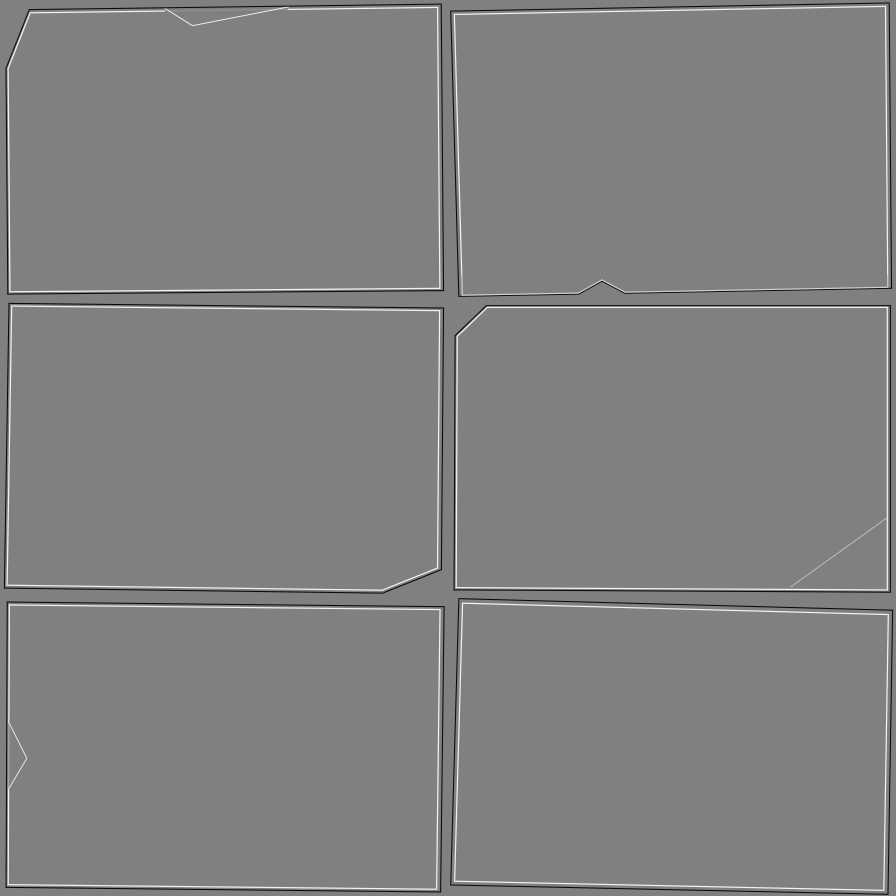
Write a WebGL 2 fragment shader that draws this texture map.

```glsl
#version 300 es
precision highp float;
// Bevel map of stone blocks, two across and three down, on flat mid grey.
// Each block is an intersection of tilted half planes, outlined by a dark outer
// and a light inner line, with cut corners, a notch and fine cracks as wear.
uniform vec2 u_resolution;
out vec4 fragColor;

const float UNITS = 768.0;              // canvas side in layout units
const vec2 CELL = vec2(384.0, 256.0);   // one block with its joint

// Lean of the left, right, top and bottom edge of each block
const vec4 TILT[6] = vec4[6](
  vec4( 2.0,  2.0, -5.0, -3.0), vec4( 7.0,  2.0, -7.0, -7.0),
  vec4(-4.0, -2.0,  4.0,  5.0), vec4(-1.0,  0.0,  0.0,  2.0),
  vec4(-1.0, -3.0,  4.0,  4.0), vec4(-7.0, -4.0, 10.0,  8.0));

vec4 hash4(float n) {
  return fract(sin(n * 12.9898 + vec4(0.0, 1.0, 2.0, 3.0) * 78.233) * 43758.5453);
}

// Signed distance to the line a-b, positive on its left with y downwards
float side(vec2 p, vec2 a, vec2 b) {
  vec2 e = normalize(b - a);
  return dot(p - a, vec2(e.y, -e.x));
}

float segment(vec2 p, vec2 a, vec2 b) {
  vec2 e = b - a;
  return length(p - a - e * clamp(dot(p - a, e) / dot(e, e), 0.0, 1.0));
}

float bent(vec2 p, vec2 a, vec2 b, vec2 c) {
  return min(segment(p, a, b), segment(p, b, c));
}

// Area of a thin line that falls within one pixel
float stroke(float d, float halfWidth, float pixel) {
  return clamp(min((halfWidth - abs(d)) / pixel + 0.5, 2.0 * halfWidth / pixel), 0.0, 1.0);
}

float max4(vec4 v) {
  return max(max(v.x, v.y), max(v.z, v.w));
}

void main() {
  // Layout runs downwards from the top left block
  vec2 uv = gl_FragCoord.xy / u_resolution;
  vec2 q = vec2(uv.x, 1.0 - uv.y) * UNITS;
  float pixel = UNITS / min(u_resolution.x, u_resolution.y);
  vec2 cell = clamp(floor(q / CELL), vec2(0.0), vec2(1.0, 2.0));
  vec2 p = q - cell * CELL;
  int id = int(cell.x + 2.0 * cell.y);

  // Four leaning edges; bevels widen with the lean
  vec4 tilt = TILT[id];
  vec2 along = (p - vec2(192.0, 128.0)) / vec2(375.0, 245.0);
  vec4 edge = vec4(5.7, 379.2, 6.0, 250.6) + tilt * along.yyxx;
  vec4 d = (edge - p.xxyy) * vec4(1.0, -1.0, 1.0, -1.0);
  vec4 bevel = vec4(1.4, 2.6, 1.3, 1.2) + 0.22 * abs(tilt) + 0.4 * hash4(float(id));
  if (id == 1) bevel.w = 0.9;
  float outer = max4(d);
  float inner = max4(d + bevel);

  // Wear: cut corners, a notch and cracks that take over the light rim
  float cut = -1e3;
  float cutBevel = 1.7;
  float crack = 1e3;
  float crackTone = 0.75;
  float rim = 1.0;
  if (id == 0) {
    cut = side(p, vec2(5.4, 58.0), vec2(25.4, 7.6));
    crack = bent(p, vec2(141.0, 7.0), vec2(165.0, 22.0), vec2(247.0, 6.0));
    crackTone = 0.95;
    if (p.y < 20.0 && abs(p.x - 194.0) < 53.0) rim = 0.15;
  } else if (id == 1) {
    vec2 apex = vec2(132.0, 241.0);
    cut = -max(side(p, vec2(114.0, 251.0), apex), side(p, apex, vec2(149.0, 250.0)));
    cutBevel = 0.9;
    if (p.y > 236.0) rim = 0.7;
  } else if (id == 2) {
    cut = side(p, vec2(378.0, 232.4), vec2(328.0, 252.4));
    cutBevel = 2.5;
  } else if (id == 3) {
    cut = side(p, vec2(6.4, 31.4), vec2(32.4, 6.4));
    crack = segment(p, vec2(376.0, 188.0), vec2(294.0, 247.0));
  } else if (id == 4) {
    crack = bent(p, vec2(7.0, 106.0), vec2(23.0, 138.0), vec2(7.0, 165.0));
    crackTone = 0.92;
    if (p.x < 12.0 && abs(p.y - 135.5) < 29.5) rim = 0.35;
  }
  outer = max(outer, cut);
  inner = max(inner, cut + cutBevel);

  // Dark rim, light rim and hairline cracks over the grey
  float tone = 0.502;
  tone = mix(tone, crackTone, stroke(crack, 0.4, pixel));
  tone = mix(tone, 0.04, stroke(outer, 0.46, pixel));
  tone = mix(tone, 0.95, rim * stroke(inner, 0.52, pixel));
  fragColor = vec4(vec3(tone), 1.0);
}
```
